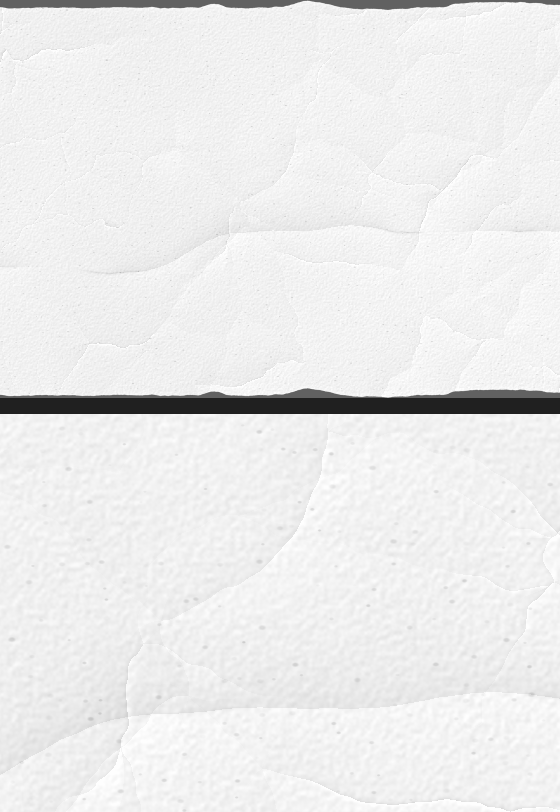
Top, the full canvas; bottom, a detail of the centre.
A WebGL 2 fragment shader for this texture:

```glsl
#version 300 es
precision highp float;
// A sheet of crumpled white paper with torn upper and lower edges on dark grey.
// Warped Voronoi cells give the creases, one long fold crosses the sheet, and
// layered value noise gives the stains, the embossed grain and the torn fibres.

#define PAPER 0.947
#define BACKDROP vec3(0.38)
#define STAIN 0.035
#define GRAIN 0.05
#define CREASE_SHARP 0.085
#define CREASE_SOFT 0.022
#define FOLD_SHADE 0.045
#define SPECK_CELLS 62.0
#define SPECK_SHADE 0.11
#define TEAR_ROUGHNESS 0.007
#define SHEET_HEIGHT 0.974

uniform vec2 u_resolution;
out vec4 fragColor;

float hash(vec2 p) {
  vec3 q = fract(vec3(p.xyx) * 0.1031);
  q += dot(q, q.yzx + 33.33);
  return fract((q.x + q.y) * q.z);
}

vec2 hash2(vec2 p) {
  return vec2(hash(p), hash(p + 57.3));
}

float noise(vec2 p) {
  vec2 i = floor(p), f = fract(p);
  f = f * f * (3.0 - 2.0 * f);
  return mix(mix(hash(i), hash(i + vec2(1, 0)), f.x),
             mix(hash(i + vec2(0, 1)), hash(i + vec2(1, 1)), f.x), f.y);
}

float fbm(vec2 p) {
  float sum = 0.0, amp = 0.5;
  for (int i = 0; i < 5; i++) {
    sum += amp * noise(p);
    p = mat2(1.6, 1.2, -1.2, 1.6) * p + 7.1;
    amp *= 0.5;
  }
  return sum;
}

float bump(float x, float centre, float width) {
  float d = (x - centre) / width;
  return exp(-d * d);
}

// Distance to the nearest cell border (x) and the border normal (yz).
vec3 cellBorder(vec2 p) {
  vec2 cell = floor(p), nearest = vec2(9.0);
  for (int k = 0; k < 9; k++) {
    vec2 c = cell + vec2(k % 3 - 1, k / 3 - 1);
    vec2 r = c + hash2(c) - p;
    if (dot(r, r) < dot(nearest, nearest)) nearest = r;
  }
  vec3 border = vec3(9.0, 0.0, 1.0);
  for (int k = 0; k < 25; k++) {
    vec2 c = cell + vec2(k % 5 - 2, k / 5 - 2);
    vec2 r = c + hash2(c) - p, across = r - nearest;
    if (dot(across, across) > 1e-5) {
      vec2 n = normalize(across);
      float d = dot(0.5 * (r + nearest), n);
      if (d < border.x) border = vec3(d, n);
    }
  }
  return border;
}

// Lit and shaded flanks of the creases, broken up by a mask.
float creases(vec2 p, float scale) {
  vec2 warp = vec2(fbm(p * 5.0), fbm(p * 5.0 + 31.0)) - 0.5;
  vec3 b = cellBorder((p + 0.16 * warp) * scale);
  float d = b.x / scale, light = dot(b.yz, normalize(vec2(-0.6, 0.8)));
  float strong = smoothstep(0.5, 0.8, noise(p * 6.0 + scale));
  float present = smoothstep(0.3, 0.75, noise(p * 3.3 + 2.0 * scale));
  return light * (CREASE_SHARP * strong * exp(-d / 0.0022)
                + CREASE_SOFT * present * exp(-d / 0.035));
}

// The long fold: shadow above a thin line, a paler flank below it.
float longFold(vec2 p, float x) {
  float y = 0.33 + 0.085 * smoothstep(0.26, 0.42, x) - 0.018 * bump(x, 0.21, 0.09)
          + 0.016 * bump(x, 0.63, 0.07) + 0.02 * (fbm(p * vec2(9.0, 2.0)) - 0.5);
  float d = p.y - y;
  float strength = smoothstep(0.2, 0.7, noise(vec2(x * 8.0, 4.0)));
  float flank = d > 0.0 ? -exp(-d / 0.028) : 0.5 * exp(d / 0.04);
  float line = exp(-abs(d) / 0.002) * smoothstep(0.45, 0.8, noise(vec2(x * 15.0, 9.0)));
  return FOLD_SHADE * strength * flank - 0.09 * line;
}

float specks(vec2 p) {
  vec2 g = p * SPECK_CELLS, cell = floor(g);
  vec2 d = fract(g) - 0.2 - 0.6 * hash2(cell);
  float size = mix(0.06, 0.14, hash(cell + 11.0));
  float dot1 = 1.0 - smoothstep(0.4 * size, 1.5 * size, length(d * vec2(0.8, 1.2)));
  return dot1 * step(0.62, hash(cell + 23.0)) * hash(cell + 41.0);
}

// Height of the upper torn edge.
float tornEdge(float x, float along) {
  float gap = 0.0195 - 0.008 * bump(x, 0.38, 0.025) - 0.017 * bump(x, 0.555, 0.04)
            + 0.004 * bump(x, 0.68, 0.05) - 0.015 * smoothstep(0.76, 0.86, x)
            + 0.006 * smoothstep(0.87, 1.0, x);
  return 1.0 - gap + TEAR_ROUGHNESS * (fbm(vec2(along * 42.0, 3.0)) - 0.5);
}

void main() {
  vec2 p = gl_FragCoord.xy / u_resolution.y;
  float x = gl_FragCoord.x / u_resolution.x, pixel = 1.0 / u_resolution.y;

  // Broad stains and folds
  float tone = PAPER + STAIN * (fbm(p * 2.6 + 5.0) - 0.5) + 0.008 * (x - 0.5);
  tone += creases(p, 3.1) + 0.6 * creases(p + 4.7, 5.3) + longFold(p, x);

  // Embossed grain and flecks
  vec2 lit = vec2(-0.0018, 0.0022);
  tone += GRAIN * (noise(p * 230.0) - noise((p + lit) * 230.0));
  tone += 0.5 * GRAIN * (noise(p * 410.0 + 13.0) - 0.5);
  tone -= SPECK_SHADE * specks(p);

  // Torn outline with a pale fibrous rim
  float top = tornEdge(x, p.x);
  float inside = min(top - p.y, p.y - top + SHEET_HEIGHT);
  tone += 0.03 * exp(-max(inside, 0.0) / 0.006);
  float sheet = smoothstep(-0.7 * pixel, 0.7 * pixel, inside);
  fragColor = vec4(mix(BACKDROP, vec3(min(tone, 0.995)), sheet), 1.0);
}
```
